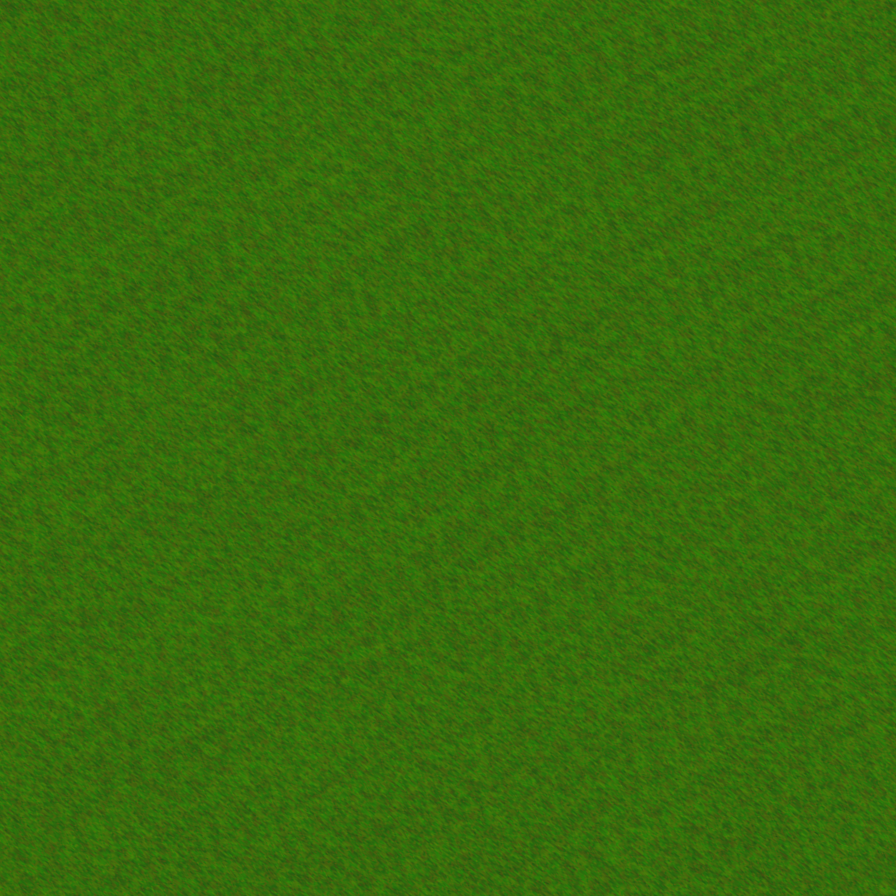
Write a Shadertoy shader that draws this texture.

```glsl
// Mown grass: fine slanted blades in mottled greens with a warm and cool grain.

const vec3  GRASS_COLOR   = vec3(0.222, 0.424, 0.050);
const vec3  LIGHT_SHIFT   = vec3(0.030, 0.215, -0.035); // dark to light blades
const vec3  WARM_SHIFT    = vec3(0.170, -0.015, 0.000); // cool to warm grain
const vec3  PATCH_SHIFT   = vec3(0.004, 0.010, 0.000);  // broad soft mottling
const float BLADE_ANGLE   = -0.66;                      // radians from horizontal
const vec2  BLADE_SIZE    = vec2(0.0085, 0.0024);       // length, width
const vec2  FIBRE_SIZE    = vec2(0.0036, 0.0016);
const vec2  GRAIN_SIZE    = vec2(0.0027, 0.0018);
const float PATCH_SIZE    = 0.07;
const float FIBRE_WEIGHT  = 0.45;

float hash(vec2 p) {
    return fract(sin(dot(p, vec2(12.9898, 78.233))) * 43758.5453);
}

// Smooth value noise, centred on zero
float noise(vec2 p) {
    vec2 cell = floor(p);
    vec2 f = fract(p);
    vec2 blend = f * f * (3.0 - 2.0 * f);
    float low  = mix(hash(cell), hash(cell + vec2(1.0, 0.0)), blend.x);
    float high = mix(hash(cell + vec2(0.0, 1.0)), hash(cell + vec2(1.0, 1.0)), blend.x);
    return mix(low, high, blend.y) - 0.5;
}

// Noise whose rows slide by random amounts, so blade ends do not line up
float bladeNoise(vec2 p, vec2 size) {
    vec2 q = p / size;
    q.x += 1.2 * noise(vec2(q.x * 0.3, q.y * 0.6) + 71.0);
    q.y += 0.5 * noise(q * 0.35 + 37.0);
    return noise(q);
}

void mainImage(out vec4 fragColor, in vec2 fragCoord) {
    vec2 uv = fragCoord / iResolution.y;

    // Axes along and across the blades
    vec2 along = vec2(cos(BLADE_ANGLE), sin(BLADE_ANGLE));
    vec2 across = vec2(-along.y, along.x);
    vec2 p = vec2(dot(uv, along), dot(uv, across)) + 2.0;

    // Layers of brightness and hue
    float blades = bladeNoise(p, BLADE_SIZE);
    float fibres = bladeNoise(p + 1.37, FIBRE_SIZE);
    float light = mix(blades, fibres, FIBRE_WEIGHT);
    float warmth = bladeNoise(p + 2.71, GRAIN_SIZE);
    float mottle = noise(uv / PATCH_SIZE) + 0.5 * noise(uv / PATCH_SIZE * 2.3 + 9.0);

    vec3 color = GRASS_COLOR + light * LIGHT_SHIFT + warmth * WARM_SHIFT + mottle * PATCH_SHIFT;
    fragColor = vec4(clamp(color, 0.0, 1.0), 1.0);
}
```
